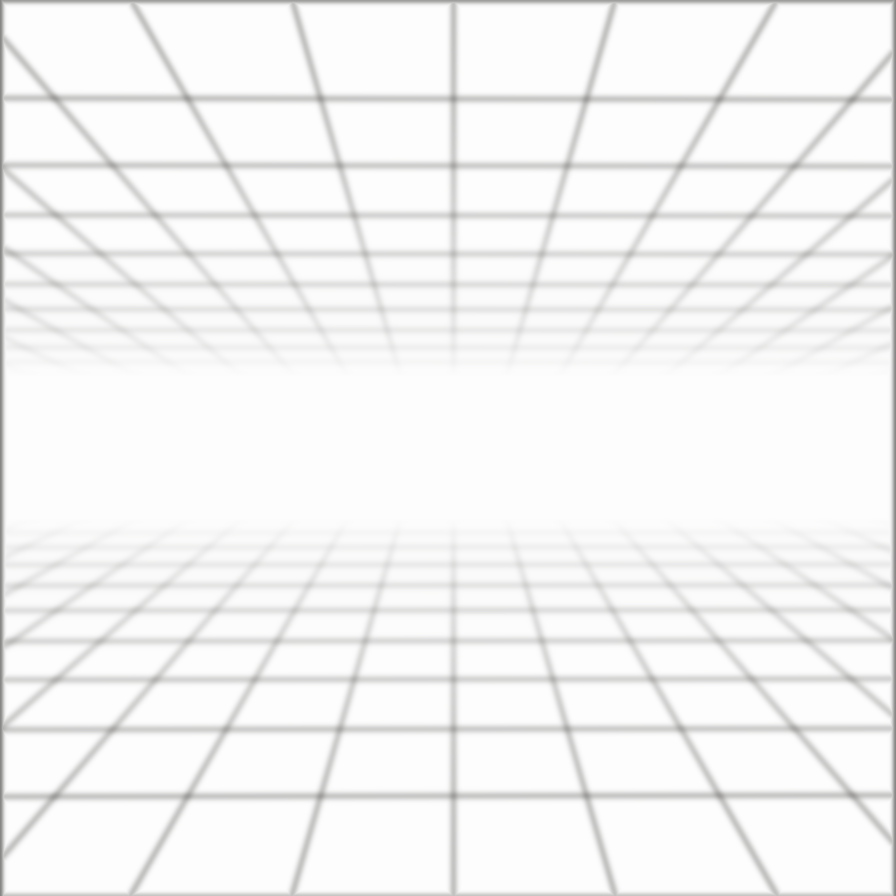
This background is drawn by a WebGL 2 fragment shader. Its source:

```glsl
#version 300 es
precision highp float;
// Soft grey perspective grid on a floor and a ceiling, fading to a white horizon.

uniform vec2 u_resolution;
out vec4 fragColor;

// Blurred line profile: 1 on the line, falling smoothly to 0.
float softLine(float dist, float width) {
    return exp(-dist * dist / (width * width));
}

// Rows parallel to the horizon, spaced evenly in depth.
float depthRows(float height) {
    float row = max(round((1.0 / (height + 0.1198) - 1.6276) / 0.3379), 1.0);
    float rowHeight = 1.0 / (1.6276 + 0.3379 * row) - 0.1198;
    return softLine(height - rowHeight, 0.0047);
}

// Rails that converge towards a point beyond the horizon.
float convergingRails(float x, float height) {
    float spacing = 0.2880 * (height + 0.1263);
    float rail = round(x / spacing);
    float slope = rail * 0.2880;
    return softLine((x - rail * spacing) / sqrt(1.0 + slope * slope), 0.0047);
}

// Dark frame along the canvas edges, lighter at the bottom.
float frame(vec2 uv) {
    float sides = 0.48 * softLine(min(uv.x, 1.0 - uv.x), 0.0042);
    float top = 0.38 * softLine(1.0 - uv.y, 0.0042);
    float bottom = 0.22 * softLine(uv.y, 0.0038);
    return max(sides, max(top, bottom));
}

void main() {
    vec2 uv = gl_FragCoord.xy / u_resolution;

    // Height from the horizon, mirrored and very slightly tilted
    float height = abs(uv.y - 0.5007) * (1.0 + 0.004 * (uv.x - 0.5));

    // Lines darken quickly near the horizon, then level off
    float strength = 0.27 * (1.0 - exp(-max(height - 0.079, 0.0) / 0.195));
    float rows = strength * depthRows(height);
    float rails = strength * convergingRails(uv.x - 0.5062, height);
    float ink = 1.0 - (1.0 - rows) * (1.0 - rails);

    // Faint haze where the far lines blur together
    float haze = 0.012 * smoothstep(0.07, 0.11, height)
                       * (1.0 - smoothstep(0.13, 0.26, height));

    ink = max(ink + haze, frame(uv));
    fragColor = vec4(vec3(0.993) - ink * vec3(0.98, 0.985, 1.0), 1.0);
}
```
